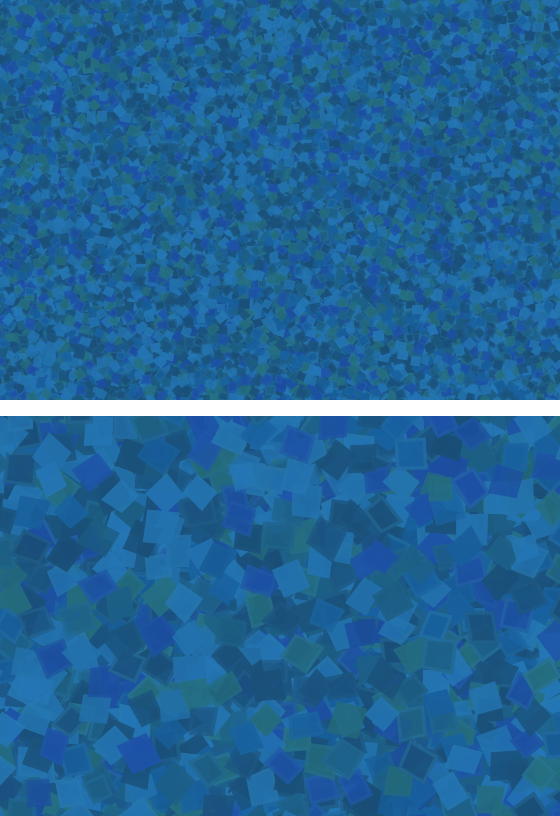
Top, the full canvas; bottom, a detail of the centre.
A Shadertoy shader for this pattern:

```glsl
float hash(vec2 p) {
    return fract(sin(dot(p, vec2(127.1, 311.7))) * 43758.5453);
}

float noise(vec2 p) {
    vec2 i = floor(p), f = fract(p);
    f = f * f * (3.0 - 2.0 * f);
    return mix(mix(hash(i), hash(i + vec2(1, 0)), f.x),
               mix(hash(i + vec2(0, 1)), hash(i + vec2(1, 1)), f.x), f.y);
}

mat2 rotate(float a) {
    return mat2(cos(a), sin(a), -sin(a), cos(a));
}

// Flake colours, ordered from dark to bright
vec3 flakeColor(float pick) {
    if (pick < 0.25) return vec3(0.10, 0.315, 0.48);
    if (pick < 0.38) return vec3(0.11, 0.37, 0.52);
    if (pick < 0.49) return vec3(0.14, 0.425, 0.49);
    if (pick < 0.60) return vec3(0.11, 0.31, 0.64);
    if (pick < 0.73) return vec3(0.09, 0.37, 0.61);
    return vec3(0.135, 0.45, 0.69);
}

// Signed distance to a slightly skewed, tapered rectangle
float flakeDistance(vec2 p, vec2 halfSize, float skew, float taper) {
    p.x = (p.x + skew * p.y) * (1.0 + taper * p.y / halfSize.y);
    vec2 d = abs(p) - halfSize;
    return max(d.x, d.y);
}

void mainImage(out vec4 fragColor, in vec2 fragCoord) {
    vec2 uv = fragCoord / iResolution.y;
    float cellSize = 0.029;
    float pixel = 1.0 / (iResolution.y * cellSize);
    vec3 color = vec3(0.11, 0.35, 0.54);

    // Turned grids of flakes, painted over one another
    for (int layer = 0; layer < 6; layer++) {
        float seed = float(layer) * 57.0;
        vec2 p = rotate(float(layer) * 2.4 + 0.4) * uv / cellSize + seed * 0.37;
        vec2 home = floor(p);

        for (int y = -1; y <= 1; y++)
        for (int x = -1; x <= 1; x++) {
            vec2 cell = home + vec2(x, y);
            vec2 id = cell + seed;
            vec2 center = cell + 0.5 + 0.8 * (vec2(hash(id + 3.1), hash(id + 7.7)) - 0.5);
            vec2 q = rotate(6.2832 * hash(id + 11.3)) * (p - center);
            vec2 halfSize = 0.33 + 0.15 * vec2(hash(id + 17.9), hash(id + 23.3));
            float d = flakeDistance(q, halfSize, 0.3 * (hash(id + 29.1) - 0.5),
                                    0.2 * (hash(id + 31.7) - 0.5));

            // Broad drifts of lighter and darker flakes
            float drift = noise(center * 0.22 + seed) - 0.5;
            vec3 flake = flakeColor(hash(id + 37.3) + 0.2 * drift);
            flake *= 0.96 + 0.08 * hash(id + 41.9);

            // Thin pale rim, strong on a few flakes only
            float rim = smoothstep(0.055 + pixel, 0.02, abs(d + 0.045));
            flake = mix(flake, vec3(0.17, 0.48, 0.66), rim * 0.5 * pow(hash(id + 43.7), 2.0));

            float cover = smoothstep(0.6 * pixel, -0.6 * pixel, d);
            color = mix(color, flake, cover * (0.74 + 0.22 * hash(id + 47.1)));
        }
    }
    fragColor = vec4(color, 1.0);
}
```
